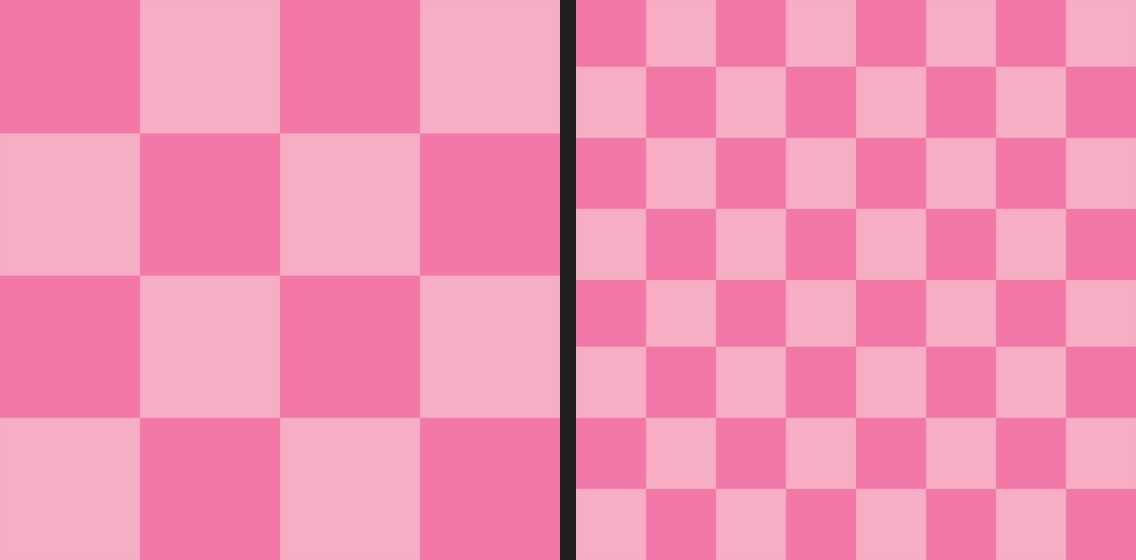
Left: one tile. Right: repeated 2 by 2.
A three.js fragment shader for this pattern:

```glsl
varying vec2 vUv;

const vec3 LIGHT_PINK = vec3(0.97, 0.68, 0.77);
const vec3 DEEP_PINK = vec3(0.95, 0.47, 0.66);
const int CELLS = 4;                         // per side, even so that it tiles
const vec2 CELL_SIZE = vec2(0.25, 0.2539);   // the top row takes the shorter rest
const float EDGE_SOFTNESS = 0.0012;          // half width of the blend

// Alternates between -1 and 1 on each axis, crossing zero at every cell edge.
vec2 alternatingBands(vec2 p) {
  vec2 bands = vec2(1.0);
  for (int i = 0; i <= CELLS; i++) {
    vec2 edge = min(float(i) * CELL_SIZE, vec2(1.0));
    bands *= 1.0 - 2.0 * smoothstep(-EDGE_SOFTNESS, EDGE_SOFTNESS, p - edge);
  }
  return bands;
}

void main() {
  // The product of both axes gives the checks, light at the lower left.
  vec2 bands = alternatingBands(vUv);
  float lightness = 0.5 + 0.5 * bands.x * bands.y;
  gl_FragColor = vec4(mix(DEEP_PINK, LIGHT_PINK, lightness), 1.0);
}
```
